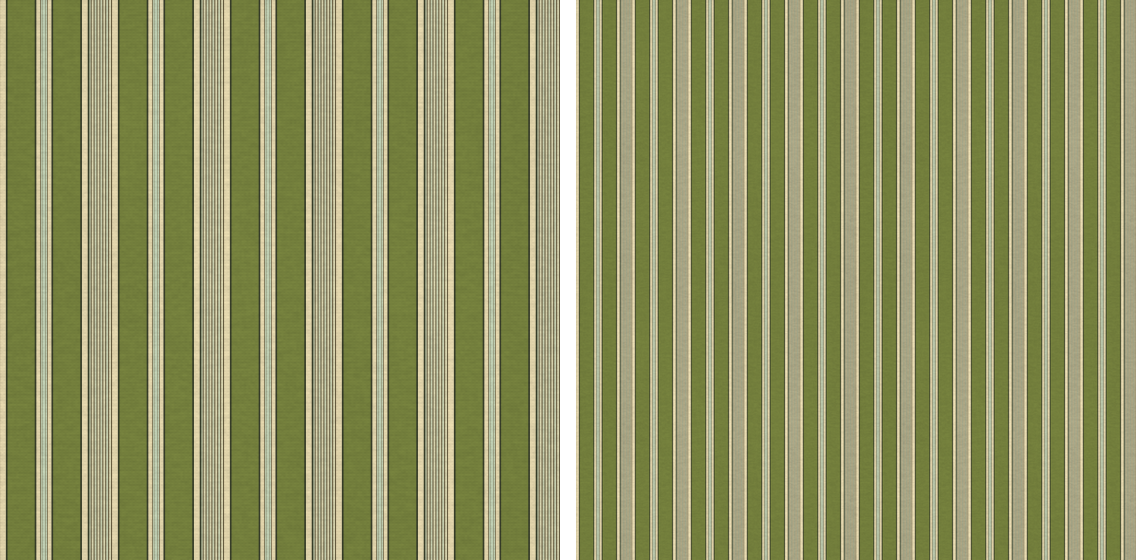
Left: one tile. Right: repeated 2 by 2.
Reproduce this pattern procedurally as a Shadertoy shader.

```glsl
// Woven ticking fabric: olive ground with alternating wide and narrow cream stripe bands.

const float TAU = 6.2831853;
const float REPEATS = 5.0;    // band pairs across the canvas
const float THREADS = 154.0;  // warp units per repeat

float hash(vec2 p) {
    return fract(sin(dot(p, vec2(127.1, 311.7))) * 43758.5453);
}

// Value noise that wraps after `cells` lattice steps
float wrapNoise(vec2 uv, vec2 cells) {
    vec2 p = uv * cells, i = floor(p), f = fract(p);
    f = f * f * (3.0 - 2.0 * f);
    vec2 a = mod(i, cells), b = mod(i + 1.0, cells);
    return mix(mix(hash(a), hash(vec2(b.x, a.y)), f.x),
               mix(hash(vec2(a.x, b.y)), hash(b), f.x), f.y);
}

// Box-filtered coverage of a stripe, for a pixel of the given width
float stripe(float x, float center, float width, float pixel) {
    float lo = max(x - 0.5 * pixel, center - 0.5 * width);
    float hi = min(x + 0.5 * pixel, center + 0.5 * width);
    return clamp((hi - lo) / pixel, 0.0, 1.0);
}

void mainImage(out vec4 fragColor, in vec2 fragCoord) {
    vec2 uv = fragCoord / iResolution.xy;
    float pixel = REPEATS * THREADS / iResolution.x;

    vec3 olive = vec3(0.45, 0.495, 0.235);
    vec3 dark  = vec3(0.21, 0.235, 0.155);
    vec3 cream = vec3(0.875, 0.825, 0.665);
    vec3 aqua  = vec3(0.74, 0.80, 0.69);
    vec3 brown = vec3(0.40, 0.36, 0.25);

    // Signed thread distance from the nearest wide and narrow band
    float wide   = (fract(uv.x * REPEATS - 0.392) - 0.5) * THREADS;
    float narrow = (fract(uv.x * REPEATS - 0.892) - 0.5) * THREADS;

    // Wide band: dark border, cream rails, pinstriped core
    vec3 col = mix(olive, dark, stripe(wide, 0.0, 54.0, pixel));
    col = mix(col, cream, stripe(wide, 0.0, 49.4, pixel));
    for (int i = -4; i < 4; i++) {
        float x = 4.0 * float(i) + 2.0;
        vec3 pale = mix(aqua, cream, i % 2 == 0 ? 0.25 : 0.7);
        col = mix(col, pale, stripe(wide, x, 4.0, pixel));
    }
    for (int i = -3; i <= 4; i++)
        col = mix(col, brown, stripe(wide, 4.0 * float(i), 1.5, pixel));
    col = mix(col, dark, stripe(wide, -15.6, 2.3, pixel));

    // Narrow band: dark border, cream rails, fine lines around an aqua center
    col = mix(col, dark, stripe(narrow, 0.0, 25.4, pixel));
    col = mix(col, cream, stripe(narrow, 0.0, 20.8, pixel));
    col = mix(col, aqua, stripe(narrow, 0.0, 9.0, pixel));
    for (float side = -1.0; side < 2.0; side += 2.0) {
        col = mix(col, brown, 0.85 * stripe(narrow, side * 4.8, 1.2, pixel));
        col = mix(col, brown, 0.55 * stripe(narrow, side * 2.4, 0.9, pixel));
    }

    // Weave: crossing threads, uneven yarn and faint broad shading
    float weave = sin(TAU * 192.0 * uv.y) * (0.6 + 0.4 * sin(TAU * 160.0 * uv.x));
    float yarn = wrapNoise(uv, vec2(64.0, 224.0)) - 0.5;
    float grain = wrapNoise(uv, vec2(256.0)) - 0.5;
    float shade = wrapNoise(uv, vec2(5.0, 4.0)) - 0.5;
    col *= 1.0 + 0.025 * weave + 0.05 * yarn + 0.05 * grain + 0.03 * shade;

    fragColor = vec4(clamp(col, 0.0, 1.0), 1.0);
}
```
